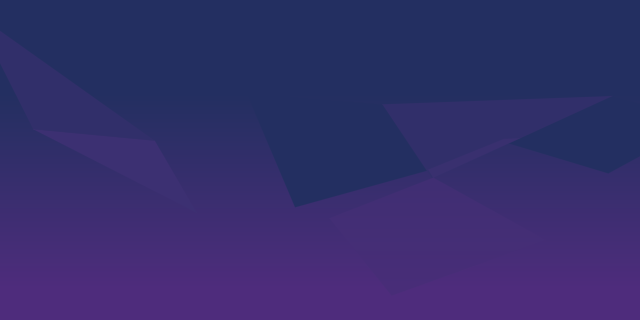
Give the GLSL for this background, as a WebGL 2 fragment shader.

```glsl
#version 300 es
precision highp float;

uniform vec2 u_resolution;
out vec4 fragColor;

// Palette
const vec3 NAVY = vec3(0.139, 0.186, 0.380);
const vec3 VIOLET = vec3(0.306, 0.173, 0.486);
const vec3 DUSK = vec3(0.194, 0.186, 0.416);
const vec3 INDIGO = vec3(0.237, 0.187, 0.447);
const vec3 PLUM = vec3(0.270, 0.180, 0.462);

// Heights between which the backdrop fades, in canvas heights
const float FADE_BOTTOM = 0.10;
const float FADE_TOP = 0.70;
const float EDGE_PIXELS = 0.75;
const float SOFT_OPACITY = 0.65;

// Signed distance to a four-cornered polygon; a corner may be repeated
float quadDistance(vec2 p, vec2 a, vec2 b, vec2 c, vec2 d) {
    vec2 corners[4] = vec2[4](a, b, c, d);
    float nearest = 1e6;
    float side = 1.0;
    for (int i = 0; i < 4; i++) {
        vec2 start = corners[i];
        vec2 edge = corners[(i + 1) % 4] - start;
        vec2 w = p - start;
        float along = clamp(dot(w, edge) / max(dot(edge, edge), 1e-8), 0.0, 1.0);
        vec2 offset = w - edge * along;
        nearest = min(nearest, dot(offset, offset));
        bvec3 crossing = bvec3(w.y >= 0.0, w.y < edge.y, edge.x * w.y > edge.y * w.x);
        if (all(crossing) || all(not(crossing))) side = -side;
    }
    return side * sqrt(nearest);
}

// Smooth coverage of a shard
float shard(vec2 p, vec2 a, vec2 b, vec2 c, vec2 d) {
    float blur = EDGE_PIXELS / u_resolution.y;
    return 1.0 - smoothstep(-blur, blur, quadDistance(p, a, b, c, d));
}

void main() {
    vec2 p = gl_FragCoord.xy / u_resolution.y;
    // Keep the composition spread over the full width
    p.x *= 2.0 * u_resolution.y / u_resolution.x;

    // Backdrop
    float fade = clamp((FADE_TOP - p.y) / (FADE_TOP - FADE_BOTTOM), 0.0, 1.0);
    vec3 color = mix(NAVY, VIOLET, fade);

    // Left pair of shards
    color = mix(color, DUSK, shard(p, vec2(-0.02, 0.918), vec2(0.484, 0.560),
                                   vec2(0.104, 0.596), vec2(-0.02, 0.842)));
    color = mix(color, INDIGO, shard(p, vec2(0.104, 0.596), vec2(0.484, 0.560),
                                     vec2(0.615, 0.335), vec2(0.615, 0.335)));

    // Dark facets in the centre and at the right
    color = mix(color, NAVY, shard(p, vec2(0.770, 0.710), vec2(0.922, 0.352),
                                   vec2(1.344, 0.469), vec2(1.195, 0.674)));
    color = mix(color, NAVY, shard(p, vec2(1.589, 0.552), vec2(1.901, 0.458),
                                   vec2(2.200, 0.620), vec2(1.914, 0.700)));

    // Upper right triangle and the lighter sliver across its tip
    color = mix(color, DUSK, shard(p, vec2(1.195, 0.674), vec2(1.914, 0.700),
                                   vec2(1.350, 0.442), vec2(1.350, 0.442)));
    color = mix(color, INDIGO, SOFT_OPACITY * shard(p, vec2(1.338, 0.470), vec2(1.575, 0.566),
                                                    vec2(1.625, 0.568), vec2(1.354, 0.444)));

    // Faint lower shard
    color = mix(color, PLUM, SOFT_OPACITY * shard(p, vec2(1.029, 0.318), vec2(1.354, 0.445),
                                                  vec2(1.706, 0.250), vec2(1.224, 0.076)));

    fragColor = vec4(color, 1.0);
}
```
